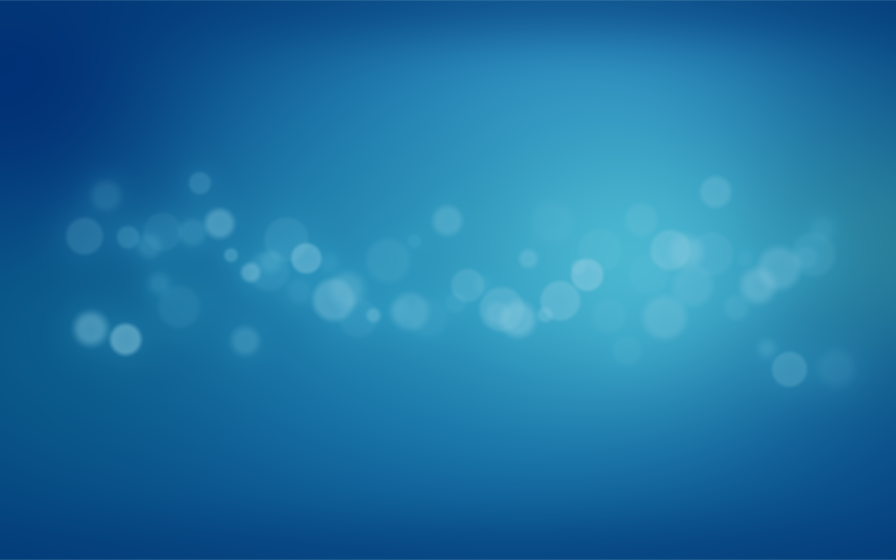
Reproduce this background procedurally as a WebGL 2 fragment shader.

```glsl
#version 300 es
precision highp float;

uniform vec2 u_resolution;
out vec4 fragColor;

// Colours
const vec3 EDGE_BLUE   = vec3(0.01, 0.22, 0.46);
const vec3 NAVY        = vec3(0.00, 0.17, 0.45);
const vec3 MID_BLUE    = vec3(0.07, 0.45, 0.68);
const vec3 LEFT_TEAL   = vec3(0.03, 0.37, 0.54);
const vec3 SKY         = vec3(0.19, 0.57, 0.78);
const vec3 TEAL        = vec3(0.17, 0.57, 0.71);
const vec3 AQUA        = vec3(0.31, 0.74, 0.83);
const vec3 SEA_GREEN   = vec3(0.17, 0.52, 0.60);
const vec3 DISC_COLOUR = vec3(0.56, 0.80, 0.88);
const vec3 HALO_COLOUR = vec3(0.22, 0.68, 0.82);

// Band of light discs, in canvas heights
const int   DISC_COUNT   = 64;
const float BAND_LEFT    = 0.14;
const float BAND_RIGHT   = 1.51;
const float BAND_HEIGHT  = 0.50;
const float BAND_SPREAD  = 0.21;
const float RADIUS_MIN   = 0.010;
const float RADIUS_MAX   = 0.040;
const float ALPHA_MIN    = 0.08;
const float ALPHA_MAX    = 0.52;
const float HALO_ALPHA   = 0.16;
const float BORDER_WIDTH = 0.003;
const float BORDER_ALPHA = 0.18;

// Four values in 0..1 from one number
vec4 hash4(float n) {
    vec4 q = fract(vec4(n) * vec4(0.1031, 0.1030, 0.0973, 0.1099));
    q += dot(q, q.wzxy + 33.33);
    return fract((q.xxyz + q.yzzw) * q.zywx);
}

// Elliptical soft light
float glow(vec2 p, vec2 centre, vec2 size) {
    vec2 d = (p - centre) / size;
    return exp(-dot(d, d));
}

vec3 backdrop(vec2 p) {
    vec3 c = EDGE_BLUE;
    c = mix(c, MID_BLUE, glow(p, vec2(0.90, 0.48), vec2(0.75, 0.53)));
    c = mix(c, LEFT_TEAL, 0.70 * glow(p, vec2(0.10, 0.42), vec2(0.35, 0.30)));
    c = mix(c, SKY, 0.85 * glow(p, vec2(1.02, 0.82), vec2(0.40, 0.24)));
    c = mix(c, TEAL, 0.80 * glow(p, vec2(0.86, 0.53), vec2(0.58, 0.33)));
    c = mix(c, SEA_GREEN, 0.75 * glow(p, vec2(1.60, 0.57), vec2(0.28, 0.22)));
    c = mix(c, AQUA, 0.88 * glow(p, vec2(1.13, 0.54), vec2(0.29, 0.25)));
    c = mix(c, NAVY, 0.80 * glow(p, vec2(0.03, 0.86), vec2(0.26, 0.27)));

    // Darker top and bottom
    float rim = min(p.y, 1.0 - p.y) / 0.08;
    return mix(c, EDGE_BLUE, 0.45 * exp(-rim * rim));
}

vec3 addDiscs(vec3 c, vec2 p) {
    float pixel = 1.0 / u_resolution.y;
    for (int i = 0; i < DISC_COUNT; i++) {
        vec4 place = hash4(float(i) + 17.0);
        vec4 look = hash4(float(i) + 291.0);

        // Even spread along the band, narrower in its middle
        float along = (float(i) + place.x) / float(DISC_COUNT);
        float pinch = 1.0 - 0.35 * exp(-pow((along - 0.55) / 0.18, 2.0));
        vec2 centre = vec2(mix(BAND_LEFT, BAND_RIGHT, along),
                           BAND_HEIGHT + (place.y + place.z - 1.0) * BAND_SPREAD * pinch);

        float radius = mix(RADIUS_MIN, RADIUS_MAX, look.x);
        float alpha = mix(ALPHA_MIN, ALPHA_MAX, look.y * look.y);
        float blur = mix(0.003, 0.012, look.z * look.z) + pixel;
        float d = length(p - centre);

        float halo = exp(-pow(d / (radius * 1.7), 2.0));
        float disc = 1.0 - smoothstep(radius - blur, radius + blur, d);
        float shade = mix(0.88, 1.0, smoothstep(0.0, radius, d));
        c = mix(c, max(c, HALO_COLOUR), HALO_ALPHA * halo);
        c = mix(c, DISC_COLOUR, alpha * disc * shade);
    }
    return c;
}

void main() {
    vec2 p = gl_FragCoord.xy / u_resolution.y;
    vec3 colour = addDiscs(backdrop(p), p);

    // Faint pale line along the top and bottom
    float border = 1.0 - smoothstep(0.0, BORDER_WIDTH, min(p.y, 1.0 - p.y));
    colour = mix(colour, DISC_COLOUR, BORDER_ALPHA * border);

    fragColor = vec4(colour, 1.0);
}
```
